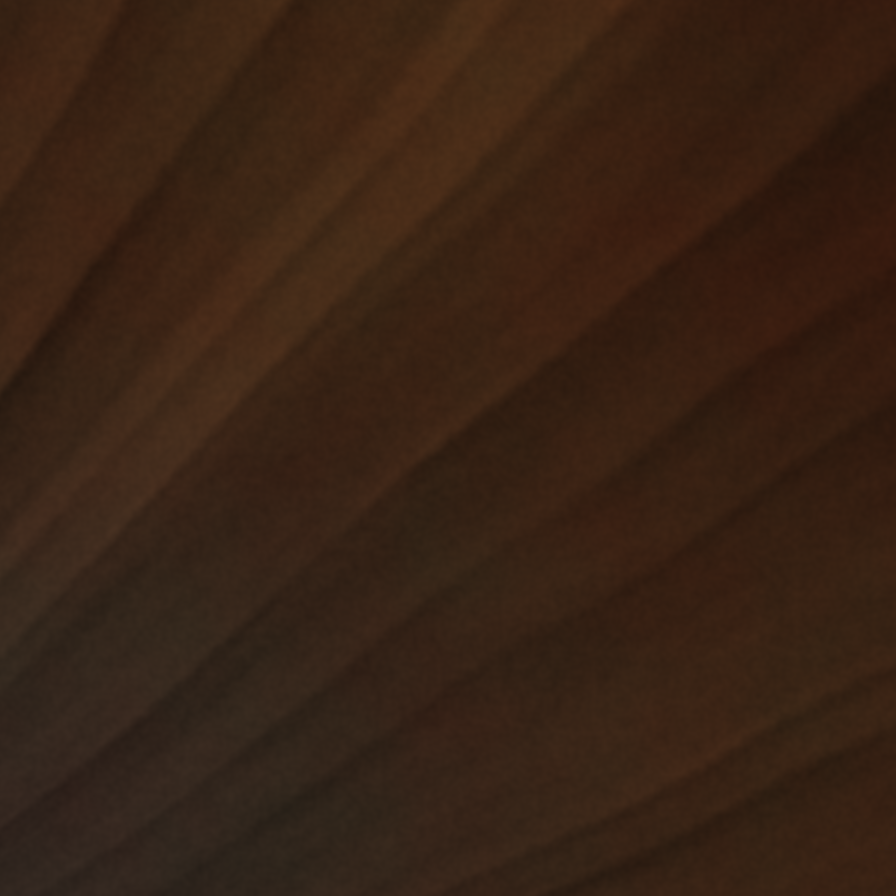
A WebGL 2 fragment shader for this texture:

```glsl
#version 300 es
precision highp float;
// Dim brown folds that fan out from a point beyond the lower left corner.
// Each fold is a soft crease in polar angle, lit above and shaded below;
// gradient noise bends the creases, tints the cloth and adds a fine grain.

uniform vec2 u_resolution;
out vec4 fragColor;

float hash(float n) {
    return fract(sin(n * 91.37) * 4375.85);
}

vec2 gradientAt(vec2 cell) {
    vec3 p = fract(cell.xyx * vec3(0.1031, 0.1030, 0.0973));
    p += dot(p, p.yzx + 33.33);
    float angle = 6.2832 * fract((p.x + p.y) * p.z);
    return vec2(cos(angle), sin(angle));
}

// Gradient noise, roughly -0.7 to 0.7
float noise(vec2 p) {
    vec2 cell = floor(p);
    vec2 f = p - cell;
    vec2 u = f * f * f * (f * (f * 6.0 - 15.0) + 10.0);
    float a = dot(gradientAt(cell), f);
    float b = dot(gradientAt(cell + vec2(1, 0)), f - vec2(1, 0));
    float c = dot(gradientAt(cell + vec2(0, 1)), f - vec2(0, 1));
    float d = dot(gradientAt(cell + vec2(1, 1)), f - vec2(1, 1));
    return mix(mix(a, b, u.x), mix(c, d, u.x), u.y);
}

// Light and shadow of all creases at a polar position
float foldShade(float angle, float radius) {
    float shade = 0.0;
    for (int i = 0; i < 11; i++) {
        float id = float(i);
        float crease = 0.31 + 0.075 * (id + 0.7 * hash(id + 2.0));
        float d = angle - crease;
        float strength = mix(0.45, 1.1, hash(id + 17.0));
        strength *= 0.9 + 0.8 * noise(vec2(radius * 2.2, id * 5.3 + 0.5));
        float lit = 0.13 * exp(-max(d, 0.0) / mix(0.02, 0.05, hash(id + 31.0)));
        float dark = 0.24 * exp(min(d, 0.0) / mix(0.009, 0.026, hash(id + 47.0)));
        shade += strength * mix(-dark, lit, smoothstep(-0.005, 0.005, d));
    }
    return shade;
}

void main() {
    vec2 uv = gl_FragCoord.xy / u_resolution;

    // Fan coordinates, gently bent
    vec2 ray = uv - vec2(-0.96, -0.73);
    float radius = length(ray);
    float angle = atan(ray.y, ray.x);
    angle += 0.010 * noise(uv * 3.0 + 4.0) + 0.0015 * noise(uv * 45.0);

    // Broad tint: cool at the lower left, red at the upper right
    vec3 color = mix(vec3(0.225, 0.137, 0.080), vec3(0.188, 0.150, 0.122),
                     1.0 - smoothstep(0.0, 0.75, length(uv * vec2(0.8, 1.0))));
    color = mix(color, vec3(0.200, 0.100, 0.054),
                smoothstep(0.75, 0.1, distance(uv, vec2(1.0, 0.88))));
    color = mix(color, vec3(0.252, 0.155, 0.080),
                0.7 * smoothstep(0.6, 0.0, distance(uv, vec2(0.45, 1.0))));

    // Folds, one wide lit pleat, and faint streaks along the rays
    float shade = foldShade(angle, radius);
    shade += 0.19 * smoothstep(0.780, 0.796, angle)
                  * (1.0 - smoothstep(0.858, 0.872, angle));
    shade += 0.12 * noise(vec2(angle * 32.0, radius * 2.5));
    shade += 0.07 * noise(vec2(angle * 85.0, radius * 5.0));

    // Soft mottling and fine grain
    shade += 0.05 * noise(uv * 26.0 + 9.0);
    shade += 0.08 * noise(uv * 75.0) + 0.07 * noise(uv * 150.0 + 3.0);
    color *= 0.98 + shade;

    // Red and olive drift in the hue
    float drift = noise(uv * 5.0 + 20.0) + 0.5 * noise(uv * 18.0 + 7.0);
    color += drift * vec3(0.014, -0.009, -0.005);

    fragColor = vec4(clamp(color, 0.0, 1.0), 1.0);
}
```
